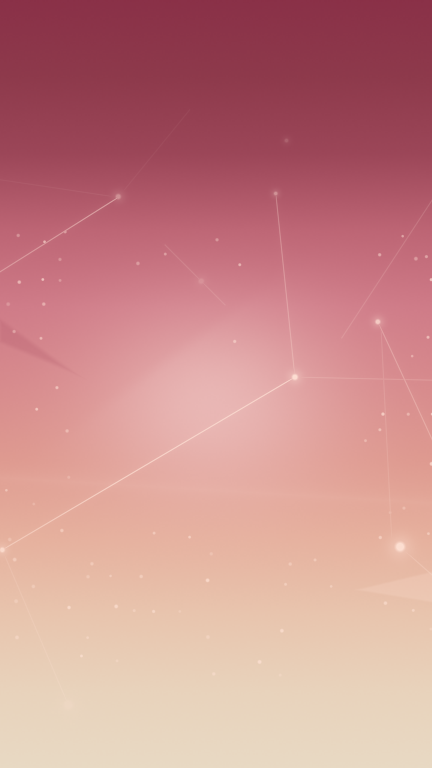
Give the GLSL for this background, as a Shadertoy shader.

```glsl
// A dusk gradient from wine red to cream with a soft pink glow, crossed by
// fine threads joining luminous nodes. Colour stops, segment distances and
// triangle fields shape it; hashed cells scatter the small sparks.
#define GLOW_COLOR vec3(0.93, 0.76, 0.75)
#define SPARK_COLOR vec3(1.0, 0.89, 0.84)
#define SHADE_COLOR vec3(0.68, 0.33, 0.40)
#define GLOW_STRENGTH 0.78
#define THREAD_WIDTH 0.0006
#define SPARK_CELLS 31.0
#define SPARK_RADIUS 0.0023
#define GRAIN 0.003

// Hash without sine
float hash(vec2 p) {
    vec3 q = fract(vec3(p.xyx) * 0.1031);
    q += dot(q, q.yzx + 33.33);
    return fract((q.x + q.y) * q.z);
}

// Evenly spaced stops, bottom to top
vec3 skyGradient(float height) {
    const vec3 stops[11] = vec3[11](
        vec3(0.91, 0.85, 0.765), vec3(0.91, 0.825, 0.735),
        vec3(0.91, 0.77, 0.68), vec3(0.90, 0.69, 0.615),
        vec3(0.87, 0.60, 0.56), vec3(0.84, 0.535, 0.545),
        vec3(0.81, 0.48, 0.53), vec3(0.74, 0.395, 0.455),
        vec3(0.61, 0.275, 0.345), vec3(0.555, 0.225, 0.295),
        vec3(0.54, 0.19, 0.28));
    float t = clamp(height, 0.0, 0.9999) * 10.0;
    int i = int(t);
    return mix(stops[i], stops[i + 1], fract(t));
}

float segmentDistance(vec2 p, vec2 a, vec2 b) {
    vec2 d = b - a;
    return length(p - a - d * clamp(dot(p - a, d) / dot(d, d), 0.0, 1.0));
}

// Signed distance to the line a-b, positive on its left
float side(vec2 p, vec2 a, vec2 b) {
    vec2 d = normalize(b - a);
    return d.x * (p.y - a.y) - d.y * (p.x - a.x);
}

// Counterclockwise triangle with softened edges
float facet(vec2 p, vec2 a, vec2 b, vec2 c, float soft) {
    float d = min(side(p, a, b), min(side(p, b, c), side(p, c, a)));
    return smoothstep(-soft, soft, d);
}

float threads(vec2 p, float pixel) {
    const vec4 ends[12] = vec4[12](
        vec4(0.003, 0.284, 0.384, 0.509), vec4(0.0, 0.646, 0.154, 0.743),
        vec4(0.384, 0.509, 0.359, 0.749), vec4(0.384, 0.509, 0.563, 0.505),
        vec4(0.492, 0.581, 0.563, 0.427), vec4(0.496, 0.575, 0.510, 0.300),
        vec4(0.003, 0.284, 0.089, 0.082), vec4(0.0, 0.766, 0.154, 0.743),
        vec4(0.154, 0.743, 0.247, 0.857), vec4(0.445, 0.560, 0.563, 0.740),
        vec4(0.215, 0.681, 0.293, 0.603), vec4(0.521, 0.288, 0.563, 0.251));
    const float strength[12] = float[12](
        0.62, 0.45, 0.26, 0.16, 0.27, 0.13, 0.20, 0.06, 0.04, 0.14, 0.12, 0.22);
    float light = 0.0;
    for (int i = 0; i < 12; i++) {
        float d = segmentDistance(p, ends[i].xy, ends[i].zw);
        float core = 1.0 - smoothstep(0.0, THREAD_WIDTH + pixel, d);
        light = max(light, strength[i] * (core + 0.10 * exp(-d * 250.0)));
    }
    // The long thread dims toward its lower end
    return light * mix(0.7, 1.0, smoothstep(0.0, 0.18, p.x));
}

// Node entries: position, radius, strength
float nodes(vec2 p, float pixel) {
    const vec4 node[9] = vec4[9](
        vec4(0.384, 0.509, 0.0048, 0.90), vec4(0.154, 0.744, 0.0043, 0.40),
        vec4(0.003, 0.284, 0.0040, 0.80), vec4(0.492, 0.581, 0.0040, 0.75),
        vec4(0.521, 0.288, 0.0080, 0.90), vec4(0.089, 0.082, 0.0080, 0.22),
        vec4(0.359, 0.748, 0.0030, 0.42), vec4(0.262, 0.634, 0.0045, 0.20),
        vec4(0.373, 0.817, 0.0030, 0.18));
    float light = 0.0;
    for (int i = 0; i < 9; i++) {
        float d = length(p - node[i].xy), r = node[i].z;
        float core = 1.0 - smoothstep(r * 0.3 - pixel, r + pixel, d);
        float halo = 0.35 * exp(-d * d / (4.0 * r * r));
        light = max(light, node[i].w * min(core + halo, 1.0));
    }
    return light;
}

// One jittered spark per cell, kept clear of the glow and the dark top
float sparks(vec2 p, float pixel) {
    vec2 cell = floor(p * SPARK_CELLS);
    vec2 jitter = 0.2 + 0.6 * vec2(hash(cell + 3.7), hash(cell + 19.1));
    vec2 center = (cell + jitter) / SPARK_CELLS;
    float lower = smoothstep(0.08, 0.16, center.y) * (1.0 - smoothstep(0.25, 0.34, center.y));
    float flanks = smoothstep(0.15, 0.24, abs(center.x - 0.28)) * step(0.28, center.y);
    float upper = smoothstep(0.62, 0.67, center.y);
    float density = max(0.36 * lower, max(0.36 * flanks, 0.18 * upper));
    density *= 1.0 - smoothstep(0.66, 0.78, center.y);
    float radius = SPARK_RADIUS * mix(0.7, 1.2, hash(cell + 41.3));
    float dotMask = 1.0 - smoothstep(radius * 0.4, radius + pixel, length(p - center));
    return dotMask * step(hash(cell + 7.9), density) * mix(0.25, 0.7, hash(cell + 61.7));
}

void mainImage(out vec4 fragColor, in vec2 fragCoord) {
    vec2 p = fragCoord / iResolution.xy * vec2(0.5625, 1.0);
    float pixel = 0.7 / iResolution.y;
    vec3 color = skyGradient(p.y);
    // Central glow, cut softly by a diagonal on its upper left
    vec2 q = (p - vec2(0.275, 0.475)) / vec2(0.16, 0.125);
    float lit = smoothstep(-0.012, 0.012, side(p, vec2(0.27, 0.57), vec2(0.08, 0.43)));
    color = mix(color, GLOW_COLOR, GLOW_STRENGTH * exp(-dot(q, q)) * mix(0.82, 1.0, lit));
    // Translucent facets at the sides and a pale streak
    color = mix(color, SHADE_COLOR, 0.25 * facet(p, vec2(0.0, 0.555), vec2(0.092, 0.517), vec2(0.0, 0.584), 0.004));
    color = mix(color, SPARK_COLOR, 0.20 * facet(p, vec2(0.465, 0.232), vec2(0.57, 0.215), vec2(0.57, 0.257), 0.002));
    float streak = segmentDistance(p, vec2(0.0, 0.378), vec2(0.563, 0.345));
    color = mix(color, SPARK_COLOR, 0.07 * exp(-streak * 130.0));
    // Threads, nodes and sparks
    float light = max(threads(p, pixel), max(nodes(p, pixel), sparks(p, pixel)));
    color = mix(color, SPARK_COLOR, clamp(light, 0.0, 1.0));
    color += GRAIN * (hash(floor(p * 512.0)) - 0.5);
    fragColor = vec4(color, 1.0);
}
```
